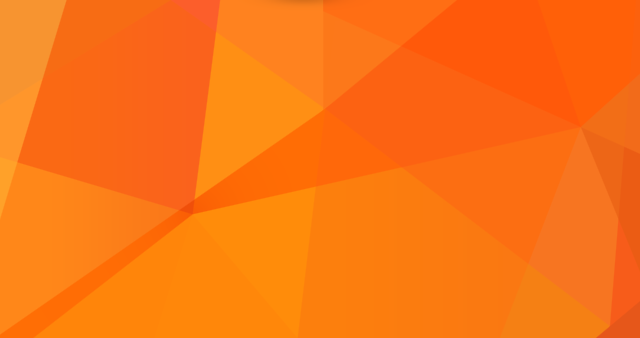
A Shadertoy shader for this background:

```glsl
// Draws a backdrop of overlapping orange facets that fan out from two hubs.

#define EDGE_PIXELS 1.3
#define HUB_SHADE 0.07
#define SMUDGE_SHADE 0.16
#define LEFT_HUB vec2(0.301, 0.366)
#define RIGHT_HUB vec2(0.9075, 0.624)
#define KNOT vec2(0.508, 0.678)
#define LOW_CORNER vec2(0.953, 0.035)

// Coverage of the half plane to the left of the direction a -> b.
float leftOf(vec2 p, vec2 a, vec2 b) {
    vec2 normal = vec2(a.y - b.y, b.x - a.x);
    float pixel = length(normal / iResolution.xy);
    return clamp(0.5 + dot(p - a, normal) / (pixel * EDGE_PIXELS), 0.0, 1.0);
}

void paint(inout vec3 col, vec3 tint, float mask) {
    col = mix(col, tint, mask);
}

// Amber facets below both hubs.
vec3 lowerFacets(vec2 p, float aboveDiagonal, float leftOfSeam) {
    vec3 col = mix(vec3(0.99, 0.50, 0.05), vec3(0.98, 0.47, 0.07), smoothstep(0.45, 0.85, p.x));
    paint(col, vec3(0.99, 0.43, 0.07), aboveDiagonal);
    paint(col, vec3(1.0, 0.55, 0.04), leftOfSeam);
    paint(col, vec3(1.0, 0.53, 0.04), leftOf(p, vec2(0.465, 0.0), LEFT_HUB));
    paint(col, vec3(1.0, 0.52, 0.04), leftOf(p, vec2(0.241, 0.0), LEFT_HUB));
    return col;
}

// Deep orange band that runs through both hubs.
vec3 bandFacets(vec2 p, float aboveDiagonal, float leftOfSeam) {
    vec3 col = vec3(1.0, 0.41, 0.04);
    paint(col, vec3(0.99, 0.385, 0.07), aboveDiagonal);
    paint(col, vec3(1.0, 0.43, 0.02), leftOfSeam);
    float hubGlow = exp(-9.0 * length((p - LEFT_HUB) * vec2(1.9, 1.0)));
    return col - vec3(0.3, 1.0, 0.0) * HUB_SHADE * hubGlow;
}

// Facets above the long ridge.
vec3 upperFacets(vec2 p, float westOfSpine, float aboveSlope) {
    // Gold triangle and the pale facets over it
    float aboveFold = leftOf(p, vec2(0.267, 1.0), KNOT);
    vec3 col = vec3(1.0, 0.56, 0.08);
    paint(col, vec3(1.0, 0.51, 0.12), aboveFold);
    float eastOfSeam = leftOf(p, vec2(0.505, 1.0), vec2(0.505, 0.0));
    paint(col, vec3(0.99, 0.47, 0.10), eastOfSeam);
    paint(col, vec3(1.0, 0.43, 0.08), eastOfSeam * leftOf(p, vec2(0.466, 1.0), RIGHT_HUB));

    // Red-orange pane to the west
    float haze = leftOf(p, vec2(0.0, 0.69), vec2(0.267, 1.0));
    vec3 west = mix(vec3(0.98, 0.41, 0.08), vec3(0.98, 0.385, 0.11), smoothstep(0.1, 0.32, p.x));
    paint(west, vec3(0.97, 0.425, 0.08), haze);
    paint(west, vec3(0.99, 0.37, 0.17), aboveFold);
    vec3 lowWest = mix(vec3(1.0, 0.53, 0.10), vec3(0.98, 0.47, 0.10), smoothstep(0.05, 0.3, p.x));
    paint(west, lowWest, 1.0 - aboveSlope);

    // Pale sliver along the left border
    vec3 sliver = mix(vec3(1.0, 0.63, 0.16), vec3(1.0, 0.59, 0.17), aboveSlope);
    paint(sliver, vec3(0.97, 0.58, 0.19), haze);
    paint(west, sliver, leftOf(p, vec2(0.0, 0.351), vec2(0.104, 1.0)));

    paint(col, west, westOfSpine);
    return col;
}

// Muted fan below the right hub.
vec3 fanFacets(vec2 p, float aboveDiagonal, float eastEdge) {
    vec3 col = mix(vec3(0.96, 0.50, 0.08), vec3(0.97, 0.46, 0.13), aboveDiagonal);
    float aboveRay = leftOf(p, RIGHT_HUB, vec2(1.0, 0.196));
    paint(col, vec3(0.93, 0.40, 0.09), aboveRay);
    float aboveShortRay = leftOf(p, RIGHT_HUB, vec2(0.974, 0.567));
    paint(col, vec3(0.95, 0.43, 0.09), aboveShortRay);
    vec3 strip = mix(vec3(0.97, 0.36, 0.10), vec3(0.92, 0.36, 0.08), aboveRay);
    paint(strip, vec3(0.95, 0.42, 0.10), aboveShortRay);
    paint(col, strip, eastEdge);
    return col;
}

void mainImage(out vec4 fragColor, in vec2 fragCoord) {
    vec2 p = fragCoord / iResolution.xy;

    // Shared edges
    float aboveDiagonal = leftOf(p, LOW_CORNER, KNOT);
    aboveDiagonal = 1.0 - aboveDiagonal;
    float leftOfSeam = leftOf(p, vec2(0.465, 0.0), KNOT);
    float westOfSpine = leftOf(p, LEFT_HUB, vec2(0.344, 1.0));
    float aboveSlope = leftOf(p, vec2(0.0, 0.535), LEFT_HUB);
    float ridge = leftOf(p, vec2(0.0, 0.01), KNOT) * leftOf(p, KNOT, vec2(0.714, 1.0));
    float aboveRise = leftOf(p, RIGHT_HUB, vec2(1.0, 0.782));
    float eastEdge = 1.0 - leftOf(p, LOW_CORNER, vec2(0.9935, 1.0));

    // Lower field, then the band with its dark tip at the left hub
    vec3 col = lowerFacets(p, aboveDiagonal, leftOfSeam);
    float band = max(leftOf(p, LEFT_HUB, RIGHT_HUB), leftOf(p, vec2(0.052, 0.0), LEFT_HUB));
    paint(col, bandFacets(p, aboveDiagonal, leftOfSeam), band);
    paint(col, vec3(0.94, 0.31, 0.04), band * westOfSpine * aboveSlope);

    // Vivid wedge over the right hub
    vec3 wedge = mix(vec3(1.0, 0.375, 0.03), vec3(1.0, 0.35, 0.04), leftOf(p, RIGHT_HUB, vec2(0.84, 1.0)));
    paint(wedge, vec3(0.99, 0.38, 0.05), eastEdge);
    paint(col, wedge, leftOf(p, vec2(0.466, 1.0), RIGHT_HUB) * aboveRise);

    // Upper panes and the right fan
    paint(col, upperFacets(p, westOfSpine, aboveSlope), ridge);
    float fan = (1.0 - leftOf(p, vec2(0.781, 0.0), RIGHT_HUB)) * (1.0 - aboveRise);
    paint(col, fanFacets(p, aboveDiagonal, eastEdge), fan);
    paint(col, vec3(0.90, 0.34, 0.10), 1.0 - leftOf(p, vec2(0.931, 0.0), vec2(1.0, 0.109)));

    // Soft smudge at the top border
    vec2 smudge = (p - vec2(0.475, 1.005)) / vec2(0.05, 0.018);
    col *= 1.0 - SMUDGE_SHADE * exp(-dot(smudge, smudge));

    fragColor = vec4(col, 1.0);
}
```
